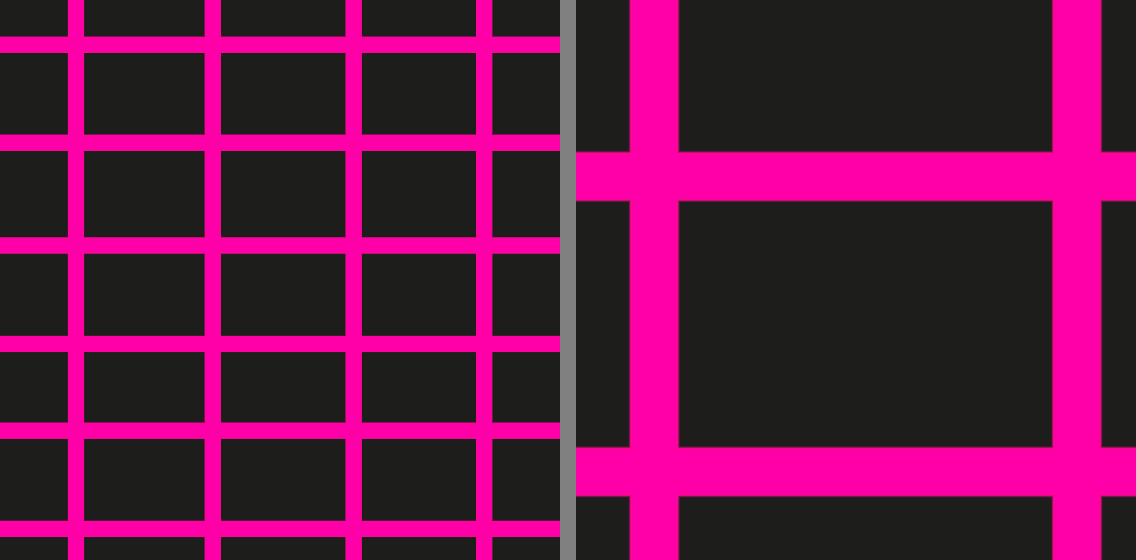
Left, the full canvas; right, a detail of the centre.
This pattern is drawn by a three.js fragment shader. Its source:

```glsl
varying vec2 vUv;

const vec3 TILE_COLOR = vec3(0.114, 0.114, 0.108);
const vec3 BAR_COLOR = vec3(1.0, 0.0, 0.66);
const vec3 RIM_COLOR = vec3(0.99, 0.04, 0.54);

const float BAR_HALF_WIDTH = 0.0146;
const float RIM_WIDTH = 0.001;
const float EDGE_SOFTNESS = 0.001;

// Four columns and six rows: an even pitch plus a small shift per bar
const float COLUMN_START = 0.1357;
const float COLUMN_PITCH = 0.2430;
const vec4 COLUMN_SHIFT = vec4(0.0, 0.0012, 0.0098, 0.0);

const float ROW_START = 0.0556;
const float ROW_PITCH = 0.1729;
const vec3 LOWER_ROW_SHIFT = vec3(0.0, 0.0024, -0.0156);
const vec3 UPPER_ROW_SHIFT = vec3(-0.0127, -0.0021, 0.0);

float minComponent(vec3 v) {
  return min(v.x, min(v.y, v.z));
}

// Distance to the centre line of the nearest vertical bar
float columnDistance(float x) {
  vec4 centers = COLUMN_START + COLUMN_PITCH * vec4(0.0, 1.0, 2.0, 3.0) + COLUMN_SHIFT;
  vec4 d = abs(x - centers);
  return min(minComponent(d.xyz), d.w);
}

// Distance to the centre line of the nearest horizontal bar
float rowDistance(float y) {
  vec3 index = vec3(0.0, 1.0, 2.0);
  vec3 lower = ROW_START + ROW_PITCH * index + LOWER_ROW_SHIFT;
  vec3 upper = ROW_START + ROW_PITCH * (index + 3.0) + UPPER_ROW_SHIFT;
  return minComponent(min(abs(y - lower), abs(y - upper)));
}

// Smooth coverage of the region where the signed distance is negative
float coverage(float signedDistance) {
  return 1.0 - smoothstep(-EDGE_SOFTNESS, EDGE_SOFTNESS, signedDistance);
}

void main() {
  float grid = min(columnDistance(vUv.x), rowDistance(vUv.y)) - BAR_HALF_WIDTH;

  // Bars with a thin warmer rim over the dark tiles
  vec3 color = mix(TILE_COLOR, RIM_COLOR, coverage(grid));
  color = mix(color, BAR_COLOR, coverage(grid + RIM_WIDTH));

  gl_FragColor = vec4(color, 1.0);
}
```
